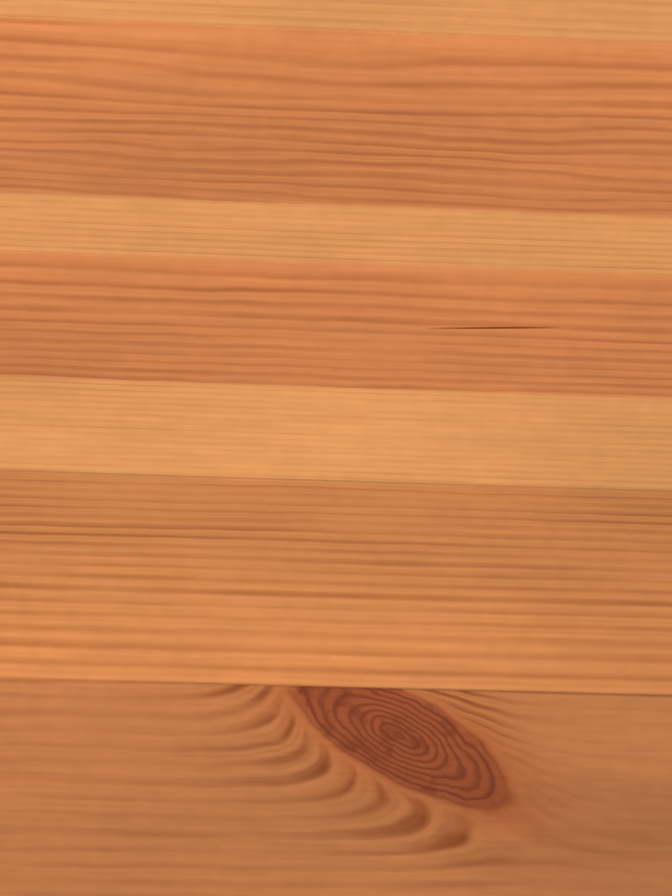
Write a WebGL 1 fragment shader that draws this texture.

```glsl
precision highp float;
uniform vec2 u_resolution;

// Palette
const vec3 PALE_WOOD = vec3(0.875, 0.600, 0.365);
const vec3 RED_WOOD = vec3(0.835, 0.520, 0.315);
const vec3 AMBER_WOOD = vec3(0.840, 0.540, 0.320);
const vec3 DULL_WOOD = vec3(0.790, 0.500, 0.305);
const vec3 RING_TINT = vec3(0.79, 0.71, 0.66);
const vec3 KNOT_WOOD = vec3(0.630, 0.325, 0.200);
const vec3 KNOT_RIM = vec3(0.720, 0.385, 0.215);
const vec3 KNOT_DARK = vec3(0.470, 0.220, 0.145);
const vec3 CRACK_TINT = vec3(0.66, 0.50, 0.48);

// Layout, in canvas heights measured from the top left
const float EDGE_SOFTNESS = 0.004;
const vec2 BOARD_SLOPE = vec2(0.042, 0.022);
const float KNOT_BOARD_TOP = 0.757;
const vec2 KNOT_CENTER = vec2(0.447, 0.822);
const vec2 KNOT_RADII = vec2(0.135, 0.048);
const vec2 KNOT_AXIS = vec2(0.857, 0.515);
const float KNOT_RINGS = 8.0;
const float KNOT_BEND = 0.047;
const vec2 CRACK_CENTER = vec2(0.55, 0.366);
const vec2 CRACK_SIZE = vec2(0.077, 0.0014);
const float FIBRE_CONTRAST = 0.045;
const float MOTTLE_CONTRAST = 0.04;
const float BROAD_CONTRAST = 0.13;
const float BOARD_SHADE = 0.012;

struct Board {
  vec3 color;
  float phase;
  float contrast;
};

float hash(vec2 p) {
  vec3 q = fract(vec3(p.xyx) * 0.1031);
  q += dot(q, q.yzx + 33.33);
  return fract((q.x + q.y) * q.z);
}

float noise(vec2 p) {
  vec2 i = floor(p), f = fract(p);
  f = f * f * (3.0 - 2.0 * f);
  return mix(mix(hash(i), hash(i + vec2(1, 0)), f.x),
             mix(hash(i + vec2(0, 1)), hash(i + vec2(1, 1)), f.x), f.y);
}

float fbm(vec2 p) {
  float sum = 0.0, gain = 0.5;
  for (int i = 0; i < 3; i++) {
    sum += gain * noise(p);
    p = p * 2.03 + 17.1;
    gain *= 0.5;
  }
  return sum / 0.875;
}

// Covers everything below top; rings holds the count and its growth downwards
void layBoard(inout Board b, float y, float warp, float top, float height,
              vec3 color, vec2 rings, float contrast) {
  float s = (y + warp - top) / height;
  color *= 1.0 - BOARD_SHADE * rings.y * (clamp(s, 0.0, 1.0) - 0.5);
  b.color = mix(b.color, color, smoothstep(-EDGE_SOFTNESS, EDGE_SOFTNESS, y - top));
  if (y > top) {
    b.phase = rings.x * s + rings.y * s * s + top * 100.0;
    b.contrast = contrast * smoothstep(0.0, 0.006, y - top);
  }
}

// Soft late wood line, a little steeper on its far side
float ringLine(float phase) {
  float f = fract(phase);
  float strength = mix(0.5, 1.0, hash(vec2(floor(phase), 7.0)));
  return smoothstep(0.25, 0.70, f) * (1.0 - smoothstep(0.70, 1.0, f)) * strength;
}

float seam(float y, float top, float width) {
  return 1.0 - smoothstep(0.0, width, abs(y - top));
}

void main() {
  vec2 p = gl_FragCoord.xy / u_resolution.y;
  p.y = 1.0 - p.y;
  float across = gl_FragCoord.x / u_resolution.x;
  float y = p.y - p.x * mix(BOARD_SLOPE.x, BOARD_SLOPE.y, p.y);
  float wave = fbm(vec2(p.x * 2.5, y * 14.0)) - 0.5;
  float ripple = noise(vec2(p.x * 26.0, y * 60.0)) - 0.5;
  float warp = wave * 0.008 + ripple * 0.0016;

  // Knot space: e is 1 on the rim
  vec2 k = p - KNOT_CENTER;
  vec2 q = vec2(dot(k, KNOT_AXIS), dot(k, vec2(-KNOT_AXIS.y, KNOT_AXIS.x)));
  float e = length(q / KNOT_RADII) + (fbm(p * 22.0) - 0.5) * 0.2;
  float bend = KNOT_BEND * exp(-2.0 * max(e - 1.15, 0.0));

  // Boards from top to bottom
  Board b = Board(PALE_WOOD, y * 90.0, 0.2);
  layBoard(b, y, warp + wave * 0.025, 0.018, 0.197, RED_WOOD, vec2(4.0, 9.0), 0.46);
  layBoard(b, y, warp * 0.5, 0.215, 0.065, PALE_WOOD, vec2(9.0, 0.0), 0.2);
  layBoard(b, y, warp, 0.280, 0.140, RED_WOOD, vec2(6.0, 5.0), 0.46);
  layBoard(b, y, warp * 0.4, 0.420, 0.105, PALE_WOOD, vec2(15.0, 0.0), 0.2);
  layBoard(b, y, warp * 0.7, 0.525, 0.232, AMBER_WOOD, vec2(27.0, -9.0), 0.5);
  layBoard(b, y, warp * 1.3 + bend, KNOT_BOARD_TOP, 0.243, DULL_WOOD, vec2(13.0, 0.0), 0.5);

  // Growth rings, strongest where they curl and faint right of the knot
  float knotBoard = smoothstep(-0.0015, 0.0015, y - KNOT_BOARD_TOP);
  float curl = exp(-1.6 * abs(e - 1.5)) * smoothstep(1.05, 1.3, e);
  float sheltered = mix(1.0, 0.15, smoothstep(0.48, 0.62, p.x));
  float knotContrast = (0.28 + 1.25 * curl) * sheltered * smoothstep(1.0, 1.25, e);
  float contrast = mix(b.contrast, knotContrast, knotBoard);
  contrast *= 0.45 + 1.1 * noise(vec2(p.x * 7.0, y * 55.0));
  float rings = ringLine(b.phase) + 0.25 * ringLine(b.phase * 2.3 + 0.4);
  vec3 color = b.color * mix(vec3(1.0), RING_TINT, rings * contrast);

  // Knot heart with its own rings, inside a warm streaked halo
  float halo = exp(-2.6 * max(e - 1.0, 0.0)) * knotBoard;
  float streaks = fbm(vec2(q.x * 14.0, q.y * 90.0));
  color = mix(color, KNOT_RIM, halo * (0.35 + 0.6 * streaks));
  float heartLine = ringLine(e * KNOT_RINGS + fbm(p * 30.0) * 1.1);
  vec3 heart = mix(KNOT_WOOD, KNOT_DARK, heartLine * 0.85);
  heart = mix(heart, KNOT_DARK, 0.5 * smoothstep(0.5, 0.8, fbm(p * 60.0)));
  color = mix(color, heart, (1.0 - smoothstep(0.9, 1.12, e)) * knotBoard * 0.95);

  // Glued seams and one tapered crack
  color *= 1.0 - 0.12 * seam(y, 0.525, 0.002);
  color *= 1.0 - mix(0.06, 0.22, across) * seam(y, KNOT_BOARD_TOP, 0.003);
  vec2 c = (p - CRACK_CENTER) / CRACK_SIZE;
  float crack = max(1.0 - c.x * c.x, 0.0) * (1.0 - smoothstep(0.1, 1.3, abs(c.y + c.x * 0.4)));
  color *= mix(vec3(1.0), CRACK_TINT, crack);

  // Fibres, soft mottling and room light
  color *= 1.0 + FIBRE_CONTRAST * (noise(vec2(p.x * 18.0, y * 260.0)) - 0.5);
  color *= 1.0 + MOTTLE_CONTRAST * (fbm(p * 75.0) - 0.5);
  color *= 1.0 + BROAD_CONTRAST * (fbm(vec2(p.x * 2.5, y * 10.0) + 5.0) - 0.5);
  float light = 1.0 - 0.08 * smoothstep(0.74, 1.0, p.y);
  light -= 0.06 * smoothstep(0.55, 1.0, across) * smoothstep(0.2, 0.9, p.y);
  gl_FragColor = vec4(color * light, 1.0);
}
```
